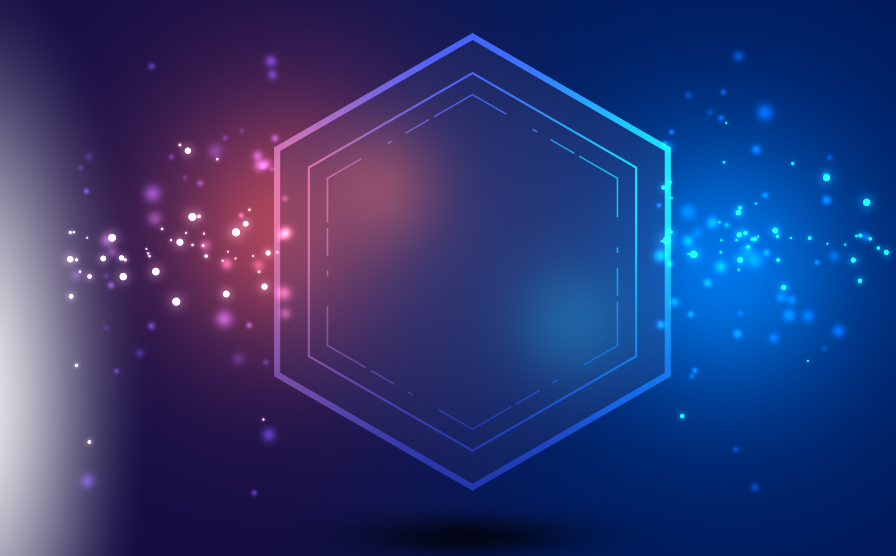
Write a WebGL 1 fragment shader that draws this background.

```glsl
precision highp float;
// A hexagonal neon frame over navy, lit red from the left and blue from the right.
// Gaussian glows build the light, polar folding draws the three hexagons,
// and hashed loops scatter bright dots and soft bokeh on both sides.
uniform vec2 u_resolution;

float hash(float n) {
  return fract(sin(n * 12.9898) * 43758.547);
}

float glow(vec2 offset, float sharpness) {
  return exp(-dot(offset, offset) * sharpness);
}

// Antialiased coverage of a signed distance, positive inside.
float cover(float inside, float pixel) {
  return clamp(inside / pixel + 0.5, 0.0, 1.0);
}

// Folded hexagon coordinates: x runs clockwise along the edge, y outwards.
vec2 hexFold(vec2 q) {
  float sector = 1.0471976;
  float angle = atan(q.x, q.y + 1e-5);
  float local = angle - (floor(angle / sector) + 0.5) * sector;
  return length(q) * vec2(sin(local), cos(local));
}

// One long dash, one dot and the two corner pieces of each edge.
float dashes(float t, float pixel) {
  float corners = max(cover(t - 0.071, pixel), cover(-0.08 - t, pixel));
  float dash = cover(0.025 - abs(t - 0.036), pixel);
  float point = cover(0.005 - abs(t + 0.021), pixel);
  return max(corners, max(dash, point));
}

vec3 background(vec2 p) {
  vec3 color = mix(vec3(0.07, 0.05, 0.26), vec3(0.0, 0.09, 0.34), smoothstep(0.4, 1.1, p.x));
  // Red light: wide haze and warm core
  color = mix(color, vec3(0.58, 0.25, 0.42), 0.55 * glow(p - vec2(0.53, 0.61), 9.0));
  color = mix(color, vec3(0.82, 0.32, 0.36), 0.72 * glow(p - vec2(0.52, 0.59), 32.0));
  // Blue light: wide haze and bright core
  color = mix(color, vec3(0.0, 0.32, 0.70), 0.55 * glow(p - vec2(1.30, 0.52), 6.5));
  color = mix(color, vec3(0.0, 0.52, 1.0), 0.8 * glow(p - vec2(1.30, 0.52), 24.0));
  // Dark shadow under the frame
  color *= 1.0 - 0.75 * glow((p - vec2(0.84, 0.035)) / vec2(0.25, 0.045), 1.8);
  // Pale light at the left border
  float pale = 1.0 - smoothstep(0.0, 1.0, length((p - vec2(-0.06, 0.28)) / vec2(0.34, 0.85)));
  return mix(color, vec3(0.94, 0.93, 0.94), pale);
}

// Particles leaving one side of the frame; side is -1 (left) or 1 (right).
vec3 particles(vec2 p, float side, float pixel) {
  vec3 light = vec3(0.0);
  vec3 nearColor = side < 0.0 ? vec3(1.0, 0.48, 0.56) : vec3(0.0, 0.75, 1.0);
  vec3 farColor = side < 0.0 ? vec3(0.40, 0.25, 0.80) : vec3(0.0, 0.45, 0.95);
  vec3 dotColor = side < 0.0 ? vec3(1.0, 0.82, 0.88) : vec3(0.1, 0.95, 1.0);
  for (int i = 0; i < 46; i++) {
    float id = float(i) + 100.0 * (side + 2.0);
    float spread = hash(id + 0.3) + hash(id + 0.7) + hash(id + 0.9) - 1.5;
    float away = pow(hash(id + 0.1), 1.5);
    float size = hash(id + 0.5);
    float x = 0.849 + side * (0.335 + 0.40 * away);
    // Soft bokeh, widely scattered
    vec2 softAt = vec2(x, 0.55 + 0.34 * spread);
    float softSize = mix(0.005, 0.017, size * size);
    float softLight = glow((p - softAt) / softSize, 1.3);
    vec3 tint = mix(nearColor, farColor, clamp(abs(spread) * 1.3 + away * 0.6, 0.0, 1.0));
    light += tint * softLight * mix(0.2, 0.7, hash(id + 0.6));
    // Sharp dots along a narrow band
    float bandX = 0.849 + side * (0.34 + 0.41 * hash(id + 0.2));
    float bandY = 0.555 + 0.03 * (bandX - 0.849) + 0.2 * spread * abs(spread);
    float radius = mix(0.0014, 0.0075, pow(hash(id + 0.8), 3.0));
    float d = length(p - vec2(bandX, bandY));
    light += dotColor * (cover(radius - d, max(pixel, 0.002)) + 0.2 * exp(-d * d / (radius * radius * 5.0)));
  }
  return light;
}

void main() {
  float pixel = 1.0 / u_resolution.y;
  vec2 p = gl_FragCoord.xy * pixel;
  p.x *= 1.6101 * u_resolution.y / u_resolution.x;
  vec2 q = p - vec2(0.849, 0.529);
  vec2 hex = hexFold(q);
  vec3 color = background(p);

  // Hazy panel with its own two glows
  vec3 panel = mix(color, vec3(0.22, 0.25, 0.49), 0.6 * glow(q - vec2(0.04, 0.03), 7.0));
  panel = mix(panel, vec3(0.72, 0.37, 0.43), 0.6 * glow(p - vec2(0.683, 0.66), 90.0));
  panel = mix(panel, vec3(0.13, 0.46, 0.70), 0.68 * glow(p - vec2(1.03, 0.422), 90.0));
  color = mix(color, panel, cover(0.351 - hex.y, pixel));

  // Line colour: blue overall, pink upper left, cyan upper right
  vec3 neon = mix(vec3(0.13, 0.20, 0.66), vec3(0.25, 0.36, 1.0), smoothstep(-0.4, 0.35, q.y));
  neon = mix(neon, vec3(0.05, 0.42, 1.0), 0.8 * glow(q - vec2(0.34, -0.15), 14.0));
  neon = mix(neon, vec3(0.42, 0.27, 0.65), 0.8 * glow(q - vec2(-0.34, -0.15), 18.0));
  neon = mix(neon, vec3(0.96, 0.48, 0.66), 0.95 * glow(q - vec2(-0.32, 0.10), 16.0));
  neon = mix(neon, vec3(0.08, 0.93, 1.0), glow(q - vec2(0.34, 0.13), 16.0));

  // Thick, thin and dashed outlines
  float outer = cover(0.0055 - abs(hex.y - 0.351), pixel);
  float middle = cover(0.0020 - abs(hex.y - 0.294), pixel);
  float inner = cover(0.0014 - abs(hex.y - 0.2605), pixel) * dashes(hex.x, pixel);
  color = mix(color, neon, max(max(outer, middle * 0.95), inner * 0.8));

  color += particles(p, -1.0, pixel) + particles(p, 1.0, pixel);
  gl_FragColor = vec4(min(color, 1.0), 1.0);
}
```
